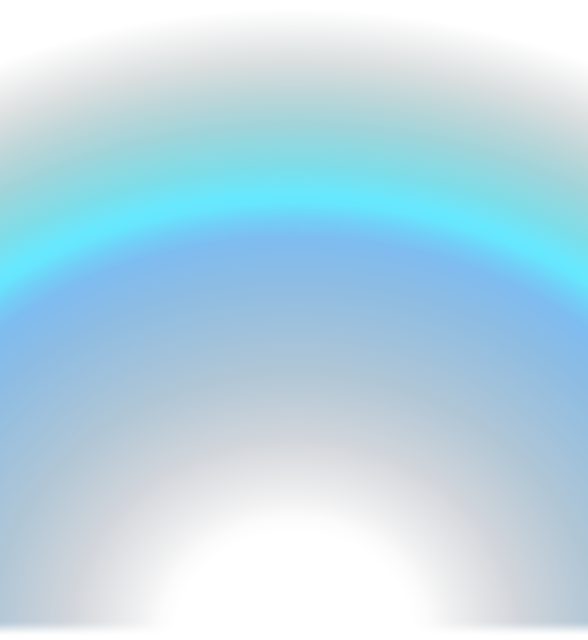
A WebGL 2 fragment shader for this background:

```glsl
#version 300 es
precision highp float;
// Soft elliptical halo of cyan, blue and grey rising from the bottom edge of a white field.

uniform vec2 u_resolution;
out vec4 outColor;

// Carries the ramp on to the next colour between two radii.
void rampTo(inout vec3 color, float radius, float start, float end, vec3 next) {
    color = mix(color, next, clamp((radius - start) / (end - start), 0.0, 1.0));
}

void main() {
    // Units of canvas height, centred horizontally
    vec2 p = (gl_FragCoord.xy - vec2(0.5 * u_resolution.x, 0.0)) / u_resolution.y;
    float radius = length((p - vec2(0.0, 0.01)) / vec2(1.16, 1.0));

    vec3 white = vec3(1.0);
    vec3 color = white;

    // White core through grey to blue
    rampTo(color, radius, 0.158, 0.182, vec3(0.984, 0.984, 0.985));
    rampTo(color, radius, 0.182, 0.208, vec3(0.945, 0.946, 0.949));
    rampTo(color, radius, 0.208, 0.260, vec3(0.880, 0.885, 0.895));
    rampTo(color, radius, 0.260, 0.306, vec3(0.818, 0.835, 0.858));
    rampTo(color, radius, 0.306, 0.408, vec3(0.692, 0.776, 0.836));
    rampTo(color, radius, 0.408, 0.547, vec3(0.557, 0.738, 0.885));
    rampTo(color, radius, 0.547, 0.618, vec3(0.496, 0.737, 0.941));

    // Bright cyan band
    rampTo(color, radius, 0.618, 0.648, vec3(0.447, 0.812, 0.970));
    rampTo(color, radius, 0.648, 0.674, vec3(0.404, 0.902, 0.998));
    rampTo(color, radius, 0.674, 0.688, vec3(0.408, 0.910, 0.995));

    // Muted teal fading back to white
    rampTo(color, radius, 0.688, 0.729, vec3(0.490, 0.868, 0.912));
    rampTo(color, radius, 0.729, 0.794, vec3(0.628, 0.832, 0.855));
    rampTo(color, radius, 0.794, 0.846, vec3(0.745, 0.840, 0.851));
    rampTo(color, radius, 0.846, 0.892, vec3(0.851, 0.871, 0.875));
    rampTo(color, radius, 0.892, 0.938, vec3(0.935, 0.938, 0.940));
    rampTo(color, radius, 0.938, 0.977, white);

    // Blurred lower edge
    color = mix(white, color, smoothstep(0.005, 0.031, p.y));
    outColor = vec4(color, 1.0);
}
```
